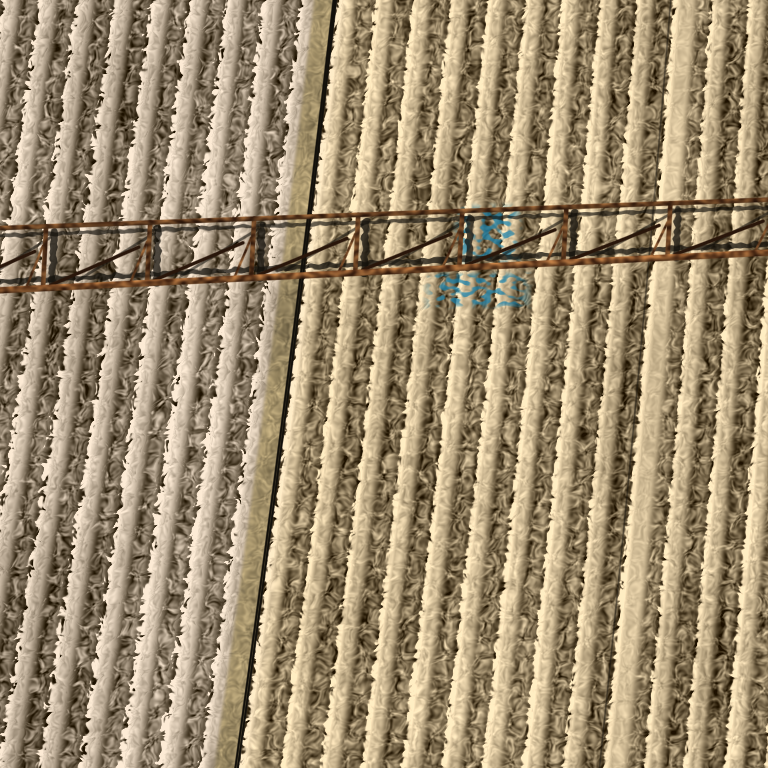
Write a three.js fragment shader that draws this texture.

```glsl
varying vec2 vUv;

const float RIB_PITCH_TOP = 0.0486;
const float RIB_PITCH_GAIN = 0.0039;
const float RIB_PHASE = 0.06;
const float LAP_RIB = 9.0;
const float FLECK_SCALE = 105.0;
const float EDGE = 0.0011;

const float BAY_PITCH = 0.1355;
const float FIRST_POST = 0.056;
const float CHORD_TOP_HALF = 0.0030;
const float CHORD_LOW_HALF = 0.0042;
const float POST_HALF = 0.0030;
const float BRACE_HALF = 0.0022;

const vec3 SHADE = vec3(0.24, 0.19, 0.11);
const vec3 GLARE = vec3(0.96, 0.89, 0.78);
const vec3 FLAT_METAL = vec3(0.64, 0.57, 0.41);
const vec3 GAP = vec3(0.07, 0.06, 0.04);
const vec3 RUST_DARK = vec3(0.25, 0.13, 0.06);
const vec3 RUST_LIT = vec3(0.74, 0.49, 0.27);
const vec3 PAINT = vec3(0.10, 0.50, 0.66);

float hash(float n) {
  return fract(sin(n * 12.9898) * 43758.55);
}

vec2 gradient(vec2 cell) {
  float a = 6.2832 * fract(sin(dot(cell, vec2(127.1, 311.7))) * 43758.55);
  return vec2(cos(a), sin(a));
}

float noise(vec2 p) {
  vec2 i = floor(p), f = fract(p);
  vec2 w = f * f * f * (f * (f * 6.0 - 15.0) + 10.0);
  vec2 e = vec2(1.0, 0.0);
  float low = mix(dot(gradient(i), f), dot(gradient(i + e), f - e), w.x);
  float high = mix(dot(gradient(i + e.yx), f - e.yx), dot(gradient(i + 1.0), f - 1.0), w.x);
  return mix(low, high, w.y);
}

float segment(vec2 p, vec2 a, vec2 b) {
  vec2 d = b - a;
  return length(p - a - d * clamp(dot(p - a, d) / dot(d, d), 0.0, 1.0));
}

float stroke(float dist, float halfWidth) {
  return 1.0 - smoothstep(halfWidth - EDGE, halfWidth + EDGE, dist);
}

float box(vec2 p, vec2 centre, vec2 size) {
  vec2 d = abs(p - centre) / size;
  return 1.0 - smoothstep(0.6, 1.1, max(d.x, d.y));
}

float chordTop(float x) { return mix(0.703, 0.740, x); }
float chordLow(float x) { return mix(0.622, 0.671, x); }

vec3 sheet(vec2 p) {
  // Fanned rib coordinates, with zero at the open seam
  float t = 1.0 - p.y;
  float pitch = RIB_PITCH_TOP + RIB_PITCH_GAIN * t;
  float k = (p.x - (0.436 - 0.115 * t - 0.013 * t * t)) / pitch;
  float leftSide = 1.0 - smoothstep(-0.5, 0.5, k);

  // Flecked zinc grain
  vec2 q = vec2(k * 0.05, p.y);
  vec2 warp = vec2(noise(q * 55.0), noise(q * 55.0 + 31.0));
  float fleck = noise(q * FLECK_SCALE * vec2(1.0, 0.75) + warp * 1.6);
  float fine = noise(q * FLECK_SCALE * 2.1 + warp * 2.0 + 17.0);
  float cloud = noise(q * 6.0 + 5.0);
  float grain = 0.75 * fleck + 0.5 * fine;

  // Rib profile: thin glare, lit crest, shaded flank, valley
  float r = k - RIB_PHASE + (fleck * 0.16 + fine * 0.09) * mix(0.6, 1.2, leftSide);
  float f = fract(r);
  float lap = 1.0 - smoothstep(0.4, 0.6, abs(floor(r) - LAP_RIB));
  float crest = smoothstep(0.0, 0.07, f) * (1.0 - smoothstep(0.34 + 0.15 * lap, 0.60 + 0.15 * lap, f));
  float glare = smoothstep(0.0, 0.05, f) * (1.0 - smoothstep(0.12, 0.22, f));
  float valley = 0.20 + 0.20 * smoothstep(0.55, 0.8, f) - 0.18 * smoothstep(0.88, 0.98, f);
  float tone = mix(valley, 0.78, crest) + 0.24 * glare;
  tone += grain * mix(0.85, 0.48 - 0.2 * lap, crest);
  tone += 0.12 * cloud + 0.10 * (hash(floor(r) + 40.0) - 0.5);
  vec3 c = mix(SHADE, GLARE, clamp(tone, -0.18, 1.06));
  c *= mix(vec3(1.02, 1.0, 0.93), vec3(0.99, 0.99, 1.02), leftSide);

  // Flat lap strip and dark seams
  float strip = smoothstep(-0.62, -0.48, k) * (1.0 - smoothstep(-0.06, 0.0, k));
  c = mix(c, FLAT_METAL * (1.0 + 0.35 * grain + 0.3 * cloud), strip * 0.9);
  float seam = abs(k) * pitch;
  c = mix(c, GAP, stroke(seam, 0.0030));
  c = mix(c, FLAT_METAL, 0.45 * t * stroke(seam, 0.0003));
  return mix(c, GAP, 0.5 * stroke(abs(k - LAP_RIB) * pitch, 0.0010));
}

vec3 truss(vec3 c, vec2 p) {
  float rough = noise(p * vec2(90.0, 130.0));
  vec3 rust = mix(RUST_DARK, RUST_LIT, clamp(0.45 + rough, 0.0, 1.0));
  float top = p.y - chordTop(p.x);
  float low = p.y - chordLow(p.x);

  // Cast shadows
  c = mix(c, GAP, 0.65 * stroke(abs(top + 0.010 + 0.003 * rough), 0.0025));
  c = mix(c, GAP, 0.75 * stroke(abs(low - 0.011 + 0.004 * rough), 0.0035));

  // Posts and braces
  for (int i = -1; i < 8; i++) {
    float x = FIRST_POST + BAY_PITCH * float(i);
    float next = x + BAY_PITCH * 0.92;
    vec2 foot = vec2(x, chordLow(x));
    vec2 head = vec2(x + 0.004, chordTop(x));
    vec2 rise = vec2(next, mix(chordLow(next), chordTop(next), 0.60));
    float post = segment(p, foot, head);
    float shadow = segment(p, foot + vec2(0.012, 0.0), head + vec2(0.010, -0.008));
    c = mix(c, GAP, 0.75 * stroke(shadow, 0.0045 + 0.004 * rough));
    c = mix(c, GAP, 0.6 * stroke(segment(p, foot + vec2(0.045, 0.010), rise + vec2(0.020, 0.018)), 0.0018));
    c = mix(c, RUST_DARK * 0.65, stroke(segment(p, foot + vec2(0.010, 0.004), rise), BRACE_HALF));
    c = mix(c, rust * 0.85, stroke(segment(p, foot - vec2(0.022, 0.0), head - vec2(0.004, 0.025)), 0.0016));
    c = mix(c, rust * 0.8, stroke(post, POST_HALF));
  }

  // Chords, lit along the upper edge
  c = mix(c, rust * (0.75 + 60.0 * top), stroke(abs(top), CHORD_TOP_HALF));
  return mix(c, rust * (0.95 + 60.0 * low), stroke(abs(low), CHORD_LOW_HALF));
}

void main() {
  vec3 c = sheet(vUv);

  // Worn paint smudges
  float worn = smoothstep(-0.05, 0.25, noise(vUv * vec2(75.0, 130.0) + 9.0));
  float smudge = box(vUv, vec2(0.622, 0.622), vec2(0.070, 0.024));
  smudge = max(smudge, box(vUv, vec2(0.635, 0.695), vec2(0.045, 0.040)));
  c = mix(c, PAINT, 0.75 * smudge * worn);

  c = truss(c, vUv);
  gl_FragColor = vec4(clamp(c, 0.0, 1.0), 1.0);
}
```
